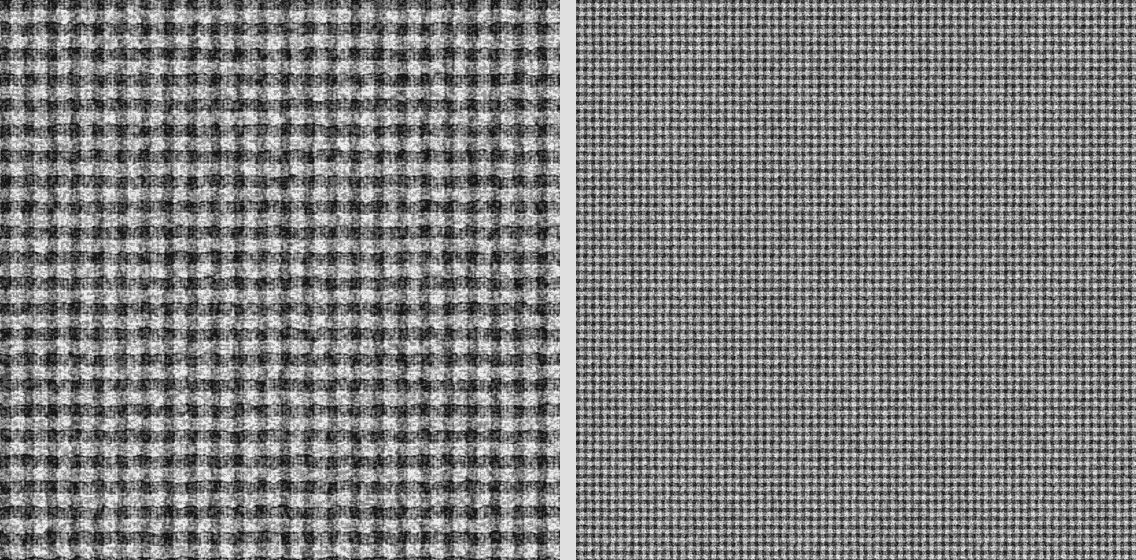
Left: one tile. Right: repeated 3 by 3.
Reproduce this texture procedurally as a WebGL 2 fragment shader.

```glsl
#version 300 es
precision highp float;
// Woven grey gingham: dark and light yarn bands crossing, with ribs, slubs and coarse grain.

uniform vec2 u_resolution;
out vec4 fragColor;

const float TAU = 6.2831853;
const vec2 CHECKS = vec2(24.0, 22.0);        // repeats across and down
const vec2 DARK_CENTER = vec2(0.23, 0.17);   // middle of the dark bands, in repeats
const vec2 DARK_HALF = vec2(0.24, 0.25);     // half width of the dark bands
const vec2 EDGE_SOFT = vec2(0.07, 0.04);
const vec2 RIBS = vec2(6.0, 8.0);            // threads per repeat
const float LIGHT_TONE = 0.76;
const float WARP_DROP = 0.27;
const float WEFT_DROP = 0.28;
const float GRAIN = 0.36;
const float RIB_DEPTH = 0.07;
const float WAVE = 0.13;                     // wander of the band edges
const float SEAM_WIDTH = 0.045;

float hash(vec2 p) {
    vec3 q = fract(vec3(p.xyx) * vec3(0.1031, 0.1030, 0.0973));
    q += dot(q, q.yzx + 33.33);
    return fract((q.x + q.y) * q.z);
}

// Value noise that wraps after the given whole number of cells
float noise(vec2 uv, vec2 cells) {
    vec2 p = uv * cells;
    vec2 i = floor(p);
    vec2 f = p - i;
    f = f * f * (3.0 - 2.0 * f);
    vec2 a = mod(i, cells);
    vec2 b = mod(i + 1.0, cells);
    return mix(mix(hash(a), hash(vec2(b.x, a.y)), f.x),
               mix(hash(vec2(a.x, b.y)), hash(b), f.x), f.y);
}

// Distance to the nearest repeat of a center
vec2 repeatDistance(vec2 p, vec2 center) {
    return abs(fract(p - center + 0.5) - 0.5);
}

void main() {
    vec2 uv = gl_FragCoord.xy / u_resolution;
    uv.y = 1.0 - uv.y;

    // Checks with slightly wandering edges
    vec2 wander = vec2(noise(uv, CHECKS * vec2(1.0, 5.0)),
                       noise(uv, CHECKS * vec2(4.0, 1.0))) - 0.5;
    vec2 p = uv * CHECKS + wander * WAVE;
    vec2 d = repeatDistance(p, DARK_CENTER);
    vec2 dark = 1.0 - smoothstep(DARK_HALF - EDGE_SOFT, DARK_HALF + EDGE_SOFT, d);
    float tone = LIGHT_TONE - WARP_DROP * dark.x - WEFT_DROP * dark.y;

    // Seams: dark above each dark row, pale below it
    float upper = repeatDistance(p, DARK_CENTER - DARK_HALF).y;
    float lower = repeatDistance(p, DARK_CENTER + DARK_HALF).y;
    tone -= 0.20 * (1.0 - smoothstep(0.2 * SEAM_WIDTH, 1.6 * SEAM_WIDTH, upper));
    tone += 0.12 * (1.0 - smoothstep(0.0, 2.0 * SEAM_WIDTH, lower));

    // Thread ribs, strongest where dark weft crosses light warp
    vec2 rib = cos(TAU * uv * CHECKS * RIBS);
    float ribMask = mix(0.25, 1.0, dark.y * (1.0 - dark.x));
    tone += RIB_DEPTH * ribMask * (rib.x + 0.6 * rib.y);

    // Vertical warp streaks and horizontal weft slubs
    float streak = noise(uv, CHECKS * vec2(11.0, 3.0)) - 0.5;
    float slub = noise(uv, CHECKS * vec2(4.0, 11.0)) - 0.5;
    tone += mix(0.20 * slub, 0.22 * streak, max(dark.x, dark.y));

    // Coarse fibre grain, dashed sideways
    float coarse = noise(uv, CHECKS * vec2(9.0, 14.0));
    float fine = noise(uv, CHECKS * vec2(17.0, 19.0));
    float fibre = smoothstep(0.22, 0.78, mix(coarse, fine, 0.45));
    tone += GRAIN * (fibre - 0.5) * mix(1.0, 0.85, dark.x * dark.y);

    // Uneven dye between bands and checks
    float column = hash(vec2(mod(floor(p.x + 0.02), CHECKS.x), 7.0)) - 0.5;
    float patchTone = noise(uv, CHECKS) - 0.5;
    tone += 0.05 * column * dark.x + 0.06 * patchTone;

    fragColor = vec4(vec3(clamp(tone, 0.09, 0.92)), 1.0);
}
```
